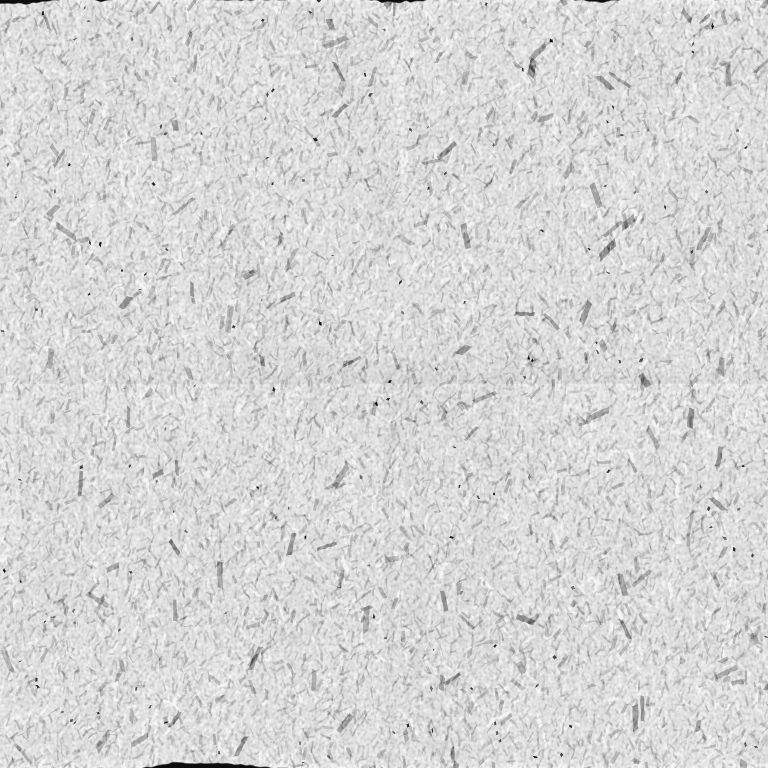
This texture is drawn by a Shadertoy shader. Its source:

```glsl
vec3 hash3(vec2 p) {
    vec3 q = fract(p.xyx * vec3(0.1031, 0.1030, 0.0973));
    q += dot(q, q.yxz + 33.33);
    return fract((q.xxy + q.yzz) * q.zyx);
}

float gradientNoise(vec2 p) {
    vec2 cell = floor(p), f = fract(p);
    vec2 u = f * f * f * (f * (f * 6.0 - 15.0) + 10.0);
    float corner[4];
    for (int i = 0; i < 4; i++) {
        vec2 offset = vec2(i & 1, i >> 1);
        corner[i] = dot(hash3(cell + offset + 7.0).xy * 2.0 - 1.0, f - offset);
    }
    return mix(mix(corner[0], corner[1], u.x), mix(corner[2], corner[3], u.x), u.y);
}

// Summed tone of scattered chips; half lengths and widths are in cell units.
float chips(vec2 p, float cells, vec2 lengths, vec2 widths, vec2 tones, float density, float seed) {
    float pixel = cells / iResolution.y, sum = 0.0;
    p *= cells;
    for (int y = -1; y <= 1; y++)
    for (int x = -1; x <= 1; x++) {
        vec2 cell = floor(p) + vec2(x, y);
        vec3 place = hash3(cell + seed);
        vec3 form = hash3(cell + seed + 171.3);
        vec3 kind = hash3(cell + seed + 389.7);
        if (kind.x > density) continue;

        // Mostly upright, leaning a little to the right
        float lean = (place.z + form.z - 1.0) * 1.5 + 0.2;
        vec2 axis = vec2(sin(lean), cos(lean));
        vec2 d = p - cell - place.xy;
        vec2 local = vec2(dot(d, axis), dot(d, vec2(axis.y, -axis.x)));
        vec2 size = vec2(mix(lengths.x, lengths.y, form.x), mix(widths.x, widths.y, form.y));
        local.x += local.y * (kind.z - 0.5) * 1.6;
        vec2 q = abs(local) - size;
        float dist = length(max(q, 0.0)) + min(max(q.x, q.y), 0.0);
        float mask = 1.0 - smoothstep(-0.6 * pixel, 0.6 * pixel, dist);
        sum += mask * mix(tones.x, tones.y, kind.y);
    }
    return sum;
}

void mainImage(out vec4 fragColor, in vec2 fragCoord) {
    vec2 uv = fragCoord / iResolution.xy;
    vec2 p = fragCoord / iResolution.y;
    float pixel = 1.0 / iResolution.y;

    // Pressed pulp with fine grain and faint upright streaks
    float grain = gradientNoise(p * vec2(250.0, 210.0) + 3.7);
    float fibre = gradientNoise(p * vec2(140.0, 85.0) + 19.2);
    float streak = gradientNoise(p * vec2(45.0, 5.0) + 41.0);
    float cloud = gradientNoise(p * 7.0 + 63.0);
    float tone = 0.877 + 0.13 * grain + 0.07 * fibre + 0.03 * streak + 0.02 * cloud;
    tone -= 0.12 * max(-grain - 0.15, 0.0);

    // Chips with slightly frayed outlines, from pale and small to dark and large
    vec2 frayed = p + 0.0016 * vec2(fibre, gradientNoise(p * 160.0 + 87.0));
    tone += chips(frayed, 70.0, vec2(0.25, 0.7), vec2(0.07, 0.16), vec2(0.02, 0.08), 0.4, 11.0);
    tone += chips(frayed, 110.0, vec2(0.25, 0.85), vec2(0.08, 0.2), vec2(-0.15, -0.02), 0.75, 53.0);
    tone += chips(frayed, 60.0, vec2(0.2, 0.6), vec2(0.06, 0.16), vec2(-0.2, -0.05), 0.42, 97.0);
    tone += chips(frayed, 24.0, vec2(0.17, 0.42), vec2(0.04, 0.1), vec2(-0.3, -0.16), 0.2, 139.0);

    // Tiny black specks, gathered in loose patches
    float patchiness = 0.03 + 0.06 * max(gradientNoise(p * 5.0 + 29.0), -0.25);
    tone += chips(frayed, 75.0, vec2(0.08, 0.18), vec2(0.07, 0.14), vec2(-0.75, -0.35), patchiness, 211.0);

    // Panel seams
    float above = smoothstep(-pixel, pixel, uv.y - 0.5);
    float rightOf = smoothstep(-pixel, pixel, uv.x - 0.5);
    tone -= 0.035 * above * exp(-max(uv.y - 0.5, 0.0) * 40.0);
    tone += 0.02 * (1.0 - above) * exp(-max(0.5 - uv.y, 0.0) * 90.0);
    tone -= 0.025 * (1.0 - above) * rightOf * exp(-max(uv.x - 0.5, 0.0) * 14.0);

    // Pale rim and ragged black gaps at the bottom and top
    float ragged = 0.003 * gradientNoise(vec2(uv.x * 110.0, 5.5));
    float rim = min(uv.y, 1.0 - uv.y);
    tone += 0.05 * exp(-rim * 180.0);
    float bottomGap = smoothstep(0.17, 0.23, uv.x) * (1.0 - smoothstep(0.27, 0.39, uv.x));
    float topGap = 1.0 - smoothstep(0.03, 0.09, uv.x);
    topGap = max(topGap, 1.6 * gradientNoise(vec2(uv.x * 17.0, 8.4)));
    float gap = max(0.008 * bottomGap - uv.y, 0.006 * topGap - (1.0 - uv.y)) + ragged - 0.0015;
    tone = mix(tone, 0.05, smoothstep(-pixel, pixel, gap));

    fragColor = vec4(vec3(clamp(tone, 0.03, 0.96)), 1.0);
}
```
